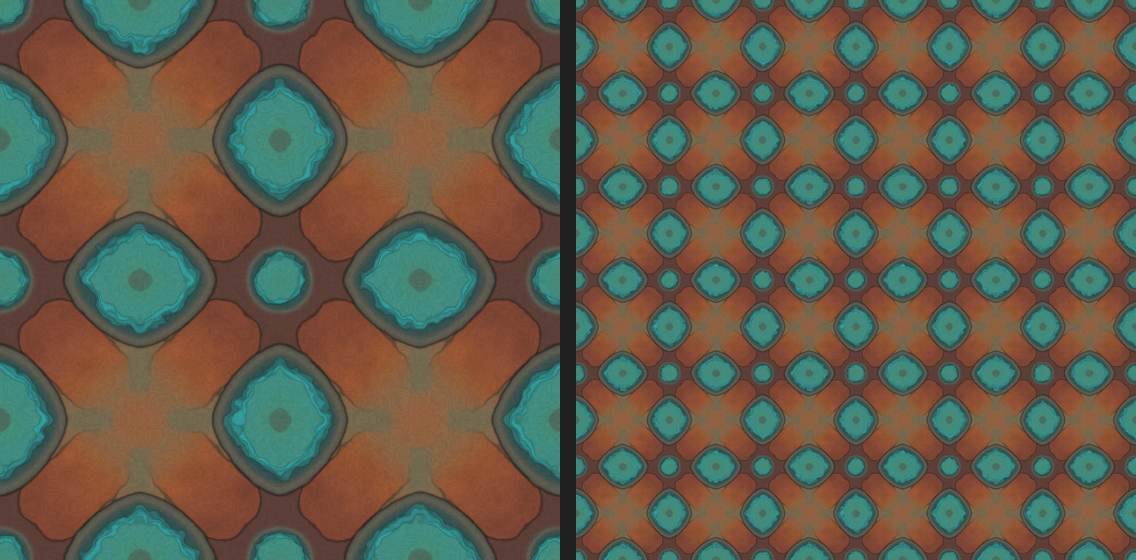
Left: one tile. Right: repeated 3 by 3.
A three.js fragment shader for this pattern:

```glsl
// Weathered tile: rust petals around tan stars, with flaking teal diamonds and studs between.
varying vec2 vUv;

const float REPEATS = 2.0;
const float EDGE = 0.004;                  // edge softness, in cells
const vec2 DIAMOND = vec2(0.242, 0.273);   // half extents, in cells
const float DIAMOND_POWER = 1.5;           // 1 is a rhombus, 2 an ellipse
const float STUD_RADIUS = 0.125;
const vec2 PETAL = vec2(0.20, 0.125);      // half length, half width
const float PETAL_CENTRE = 0.33;
const float SHARED_WEAR = 0.6;             // part of the wear common to all cells
const float TERRACES = 13.0;

const vec3 TAN = vec3(0.52, 0.40, 0.28);
const vec3 GLOW = vec3(0.57, 0.38, 0.25);
const vec3 ARM = vec3(0.44, 0.41, 0.31);
const vec3 MAROON = vec3(0.36, 0.245, 0.215);
const vec3 RUST = vec3(0.50, 0.275, 0.20);
const vec3 ORANGE = vec3(0.58, 0.325, 0.19);
const vec3 OLIVE = vec3(0.32, 0.32, 0.28);
const vec3 DEEP = vec3(0.19, 0.32, 0.31);
const vec3 CYAN = vec3(0.20, 0.61, 0.60);
const vec3 TEAL = vec3(0.25, 0.55, 0.50);
const vec3 SPOT = vec3(0.29, 0.43, 0.37);

float hash(vec2 p) {
  vec3 h = fract(vec3(p.xyx) * 0.1031);
  h += dot(h, h.yzx + 33.33);
  return fract((h.x + h.y) * h.z);
}

// Value noise that wraps after a whole period.
float noise(vec2 p, float period) {
  vec2 i = floor(p), f = fract(p);
  f = f * f * (3.0 - 2.0 * f);
  vec2 a = mod(i, period), b = mod(i + 1.0, period);
  return mix(mix(hash(a), hash(vec2(b.x, a.y)), f.x),
             mix(hash(vec2(a.x, b.y)), hash(b), f.x), f.y);
}

float fbm(vec2 p, float period) {
  float sum = 0.0, weight = 0.55;
  for (int i = 0; i < 3; i++) {
    sum += weight * noise(p * period, period);
    period *= 2.0;
    weight *= 0.5;
  }
  return sum;
}

float inside(float d, float soft) { return 1.0 - smoothstep(-soft, soft, d); }

float line(float d, float width) { return exp(-d * d / (width * width)); }

float roundBox(vec2 p, vec2 size, float radius) {
  vec2 d = abs(p) - size + radius;
  return length(max(d, 0.0)) + min(max(d.x, d.y), 0.0) - radius;
}

// Olive rim, deep groove and flaking teal layers; r is 1 on the outline.
vec3 gem(vec3 base, float r, float size, float rough, float outline, float spot) {
  float soft = EDGE / size;
  float rim = r + rough * 0.02 / size - 1.0;
  vec3 col = mix(base, OLIVE, inside(rim, soft * mix(3.0, 1.0, outline)));
  col *= 1.0 - 0.38 * outline * line(rim, soft * 1.2);
  col *= 1.0 + 0.13 * line(r - 0.91, 0.05);
  col = mix(col, DEEP, 1.0 - smoothstep(0.76, 0.90, r));
  for (int i = 0; i < 4; i++) {
    float layer = float(i);
    float flake = noise(vUv * 64.0 + 7.0 * layer, 64.0) - 0.5;
    float d = r + (rough * 0.07 + flake * 0.018) / size - 0.77 + 0.05 * layer;
    vec3 paint = mix(mix(DEEP, CYAN, min(0.4 + 0.35 * layer, 1.0)), TEAL, step(2.5, layer));
    col = mix(col, paint, inside(d, soft));
    col *= 1.0 - 0.16 * line(d, soft);
  }
  col = mix(col, TEAL * vec3(1.1, 0.98, 0.90), 0.7 * (1.0 - smoothstep(0.12, 0.50, r)));
  return mix(col, SPOT, spot * inside(r + rough * 0.1 - 0.17, soft * 1.5));
}

void main() {
  // Fold each cell into one octant around its star.
  vec2 q = abs(fract(vUv * REPEATS) - 0.5);
  q = q.x > q.y ? q : q.yx;
  float rough = mix(fbm(vUv, 32.0), fbm(q, 16.0), SHARED_WEAR) - 0.48;

  // Ground: tan star fading to maroon, with olive arms.
  float reach = length(q);
  vec3 col = mix(TAN, MAROON, smoothstep(0.22, 0.50, reach));
  col = mix(col, GLOW, 1.0 - smoothstep(0.02, 0.16, reach));
  float arm = roundBox(q - vec2(0.24, 0.0), vec2(0.145, 0.042), 0.03);
  col = mix(col, ARM, 0.85 * inside(arm + rough * 0.03, 0.014));

  // Petal on the diagonal, dissolving towards the star.
  vec2 diagonal = vec2(q.x + q.y, q.x - q.y) * 0.70711;
  float petal = roundBox(diagonal - vec2(PETAL_CENTRE, 0.0), PETAL, 0.08) + rough * 0.05;
  float fade = smoothstep(0.11, 0.27, diagonal.x);
  vec3 rust = mix(ORANGE, RUST, smoothstep(0.20, 0.46, diagonal.x));
  col = mix(col, rust * (1.0 + 0.25 * rough), fade * inside(petal, EDGE * 1.5));
  col *= 1.0 - 0.28 * fade * line(petal - EDGE, EDGE * 1.3);

  // Diamonds on the cell sides, studs on the corners.
  vec2 k = pow(abs(q - vec2(0.5, 0.0)) / DIAMOND, vec2(DIAMOND_POWER));
  float diamond = pow(k.x + k.y, 1.0 / DIAMOND_POWER);
  float stud = length(q - 0.5) / STUD_RADIUS;
  if (diamond < 1.2) col = gem(col, diamond, DIAMOND.x, rough, 1.0, 1.0);
  if (stud < 1.3) col = gem(col, stud, STUD_RADIUS, rough, 0.0, 0.0);

  // Worn terraces and fine grain.
  float terrace = fract(rough * TERRACES);
  terrace *= 1.0 - smoothstep(0.75, 1.0, terrace);
  col *= 0.97 + 0.08 * terrace + 0.04 * (noise(vUv * 256.0, 256.0) - 0.5);
  gl_FragColor = vec4(col, 1.0);
}
```
